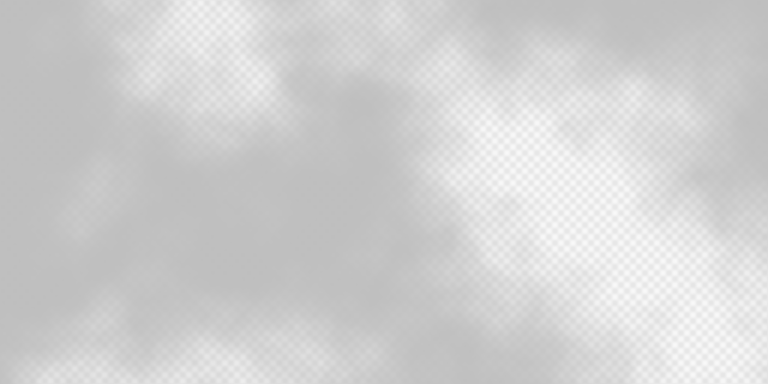
Reproduce this texture procedurally as a Shadertoy shader.

```glsl
// Soft white clouds: a fine pale checkerboard showing through an uneven grey veil.

const float CELLS_PER_HEIGHT = 64.0;
const float PI = 3.14159265;
const vec3 VEIL_GREY = vec3(0.745);
const vec3 CHECK_DARK = vec3(0.907);
const vec3 CHECK_LIGHT = vec3(0.975);

// Layered sines, each octave rotated, bent and finer than the last
float billow(vec2 p, float frequency) {
    mat2 turn = mat2(0.8, 0.6, -0.6, 0.8);
    float amplitude = 0.5;
    float sum = 0.0;
    p *= frequency;
    for (int i = 0; i < 5; i++) {
        vec2 bent = p + 1.1 * sin(p.yx * 0.7 + float(i) * 1.7);
        sum += amplitude * sin(bent.x) * cos(bent.y);
        p = turn * p * 1.83 + vec2(2.3, 5.1);
        amplitude *= 0.55;
    }
    return sum;
}

// Soft bank of cloud along the segment from a to b
float bank(vec2 p, vec2 a, vec2 b, float radius) {
    vec2 along = b - a;
    float t = clamp(dot(p - a, along) / dot(along, along), 0.0, 1.0);
    float d = length(p - a - along * t) / radius;
    return exp(-d * d);
}

// How far the veil opens: 0 is closed, 1 is clear
float cloudCover(vec2 p) {
    vec2 warp = vec2(billow(p + 3.7, 9.0), billow(p.yx + 8.2, 9.0));
    vec2 q = p + 0.07 * warp;
    float cover = 1.08 * bank(q, vec2(1.48, 0.43), vec2(1.84, 0.13), 0.32);
    cover += 0.85 * bank(q, vec2(0.46, 1.02), vec2(0.57, 0.82), 0.20);
    cover += 0.52 * bank(q, vec2(0.90, 1.02), vec2(1.38, 0.62), 0.18);
    cover += 0.70 * bank(q, vec2(0.25, 0.00), vec2(0.80, -0.03), 0.20);
    cover += 0.38 * bank(q, vec2(1.75, 0.72), vec2(1.84, 0.76), 0.13);
    cover += 0.20 * bank(q, vec2(0.20, 0.48), vec2(0.28, 0.54), 0.10);
    float detail = billow(p + 1.3, 14.0) * mix(0.12, 0.36, min(cover, 1.0));
    return smoothstep(-0.08, 1.2, clamp(cover + detail, 0.0, 1.1));
}

// Softly rounded checkerboard from 0 to 1
float checker(vec2 cell, float softness) {
    vec2 square = clamp(sin(PI * cell) / softness, -1.0, 1.0);
    return 0.5 + 0.5 * square.x * square.y;
}

void mainImage(out vec4 fragColor, in vec2 fragCoord) {
    vec2 p = fragCoord / iResolution.y;
    float check = checker(p * CELLS_PER_HEIGHT, 0.85);
    vec3 board = mix(CHECK_DARK, CHECK_LIGHT, check);
    fragColor = vec4(mix(VEIL_GREY, board, cloudCover(p)), 1.0);
}
```
